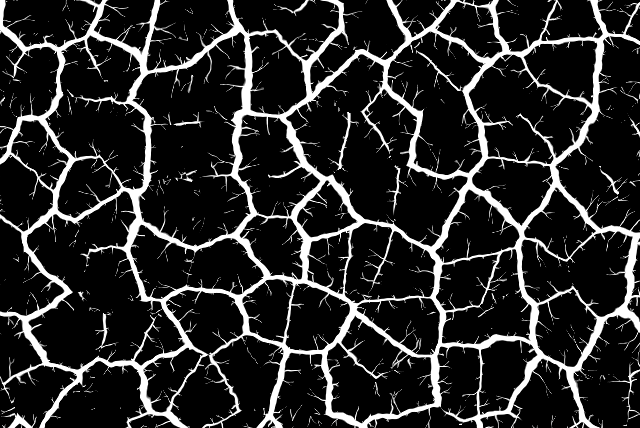
Reproduce this pattern procedurally as a WebGL 2 fragment shader.

```glsl
#version 300 es
precision highp float;
// White branching veins on black. Small Voronoi cells are grouped into tall
// main cells: borders between groups become thick veins, borders inside a
// group thin fading ones. Forked, tapering twigs grow from the nearest vein.

uniform vec2 u_resolution;
out vec4 fragColor;

// Lengths are in canvas heights.
const vec2 MAIN_SIZE = vec2(0.21, 0.32);    // grid of the vein groups
const vec2 FINE_SIZE = vec2(0.115, 0.15);   // grid of the small cells
const float JITTER = 0.8;
const float MAIN_HALF_FLAT = 0.0046;        // half width, horizontal veins
const float MAIN_HALF_STEEP = 0.0074;       // half width, vertical veins
const float THIN_HALF = 0.0029;
const float TWIG_HALF = 0.0024;
const float TWIG_SPACING = 0.034;
const float TWIG_LENGTH = 0.078;
const float JOINT_ROUNDING = 0.004;
const vec3 GROUND = vec3(0.0);
const vec3 VEIN = vec3(1.0);

vec2 hash22(vec2 p) {
    vec3 q = fract(vec3(p.xyx) * vec3(0.1031, 0.1030, 0.0973));
    q += dot(q, q.yzx + 33.33);
    return fract((q.xx + q.yz) * q.zy);
}

// Two independent channels of smooth value noise, 0 to 1.
vec2 noise2(vec2 p) {
    vec2 i = floor(p), f = fract(p);
    f = f * f * (3.0 - 2.0 * f);
    return mix(mix(hash22(i), hash22(i + vec2(1, 0)), f.x),
               mix(hash22(i + vec2(0, 1)), hash22(i + vec2(1, 1)), f.x), f.y);
}

vec2 cellSite(vec2 id) {
    return (id + 0.5 + JITTER * (hash22(id + 17.0) - 0.5)) * FINE_SIZE;
}

// Main cell that a small cell belongs to.
vec2 groupOf(vec2 site) {
    vec2 g = site / MAIN_SIZE, base = floor(g), best = base;
    float nearest = 1e3;
    for (int y = -1; y <= 1; y++)
    for (int x = -1; x <= 1; x++) {
        vec2 id = base + vec2(x, y);
        vec2 r = id + 0.5 + JITTER * (hash22(id + 71.0) - 0.5) - g;
        float d = dot(r, r);
        if (d < nearest) { nearest = d; best = id; }
    }
    return best;
}

float smoothMin(float a, float b, float k) {
    float h = max(k - abs(a - b), 0.0) / k;
    return min(a, b) - 0.25 * h * h * k;
}

// Signed distance to the twigs of one vein; along and away are vein axes.
float twigs(float along, float away, vec2 seed, float scale) {
    float dist = 1.0;
    float slot = floor(along / TWIG_SPACING);
    for (int i = -1; i <= 1; i++) {
        float k = slot + float(i);
        vec2 h = hash22(seed + vec2(k * 3.7, k * 1.9));
        vec2 g = hash22(seed + vec2(k * 5.3 + 40.0, k * 2.3));
        float len = scale * TWIG_LENGTH * (0.12 + 0.88 * h.y * h.y);
        float lean = g.x - 0.5;
        float offset = along - (k + 0.2 + 0.6 * h.x) * TWIG_SPACING - lean * away;
        float halfWidth = TWIG_HALF * (1.0 - 0.65 * away / len);
        float stem = max(abs(offset) - halfWidth, away - len);
        // Side branch leaving the stem part of the way up.
        float rise = away - len * (0.35 + 0.3 * g.y);
        float turn = g.y < 0.5 ? -0.9 : 0.9;
        float fork = max(abs(offset - turn * rise) * 0.74 - 0.7 * halfWidth,
                         max(-rise, away - 0.85 * len));
        dist = min(dist, min(stem, fork));
    }
    return dist;
}

float veins(vec2 p) {
    // Cell that holds the point.
    vec2 base = floor(p / FINE_SIZE), own = base;
    float nearest = 1e3;
    for (int y = -1; y <= 1; y++)
    for (int x = -1; x <= 1; x++) {
        vec2 id = base + vec2(x, y), r = cellSite(id) - p;
        if (dot(r, r) < nearest) { nearest = dot(r, r); own = id; }
    }
    vec2 a = cellSite(own), ownGroup = groupOf(a);

    // Borders of that cell, remembering the closest visible one.
    float dist = 1.0, closest = 1.0, twigAlong = 0.0, twigScale = 0.0;
    vec2 twigSeed = vec2(0.0);
    for (int y = -2; y <= 2; y++)
    for (int x = -2; x <= 2; x++) {
        if (x == 0 && y == 0) continue;
        vec2 id = own + vec2(x, y), b = cellSite(id);
        vec2 normal = normalize(b - a), tangent = vec2(-normal.y, normal.x);
        vec2 fromMiddle = p - 0.5 * (a + b);
        float away = -dot(fromMiddle, normal);
        bool isMain = any(notEqual(groupOf(b), ownGroup));
        float presence = smoothstep(0.34, 0.56, noise2(p * 6.0 + 9.0 * hash22(own + id)).x);
        float halfWidth = isMain ? mix(MAIN_HALF_FLAT, MAIN_HALF_STEEP, abs(tangent.y))
                                 : mix(-0.003, THIN_HALF, presence);
        dist = smoothMin(dist, away - halfWidth, JOINT_ROUNDING);
        if (away < closest && (isMain || presence > 0.3)) {
            closest = away;
            twigAlong = dot(fromMiddle, tangent);
            twigSeed = own * 7.0 + id * 13.0;
            twigScale = isMain ? 1.0 : 0.65;
        }
    }
    if (twigScale > 0.0) {
        float ragged = 0.0012 * noise2(p * 110.0).y;
        dist = min(dist, twigs(twigAlong, closest, twigSeed, twigScale) + ragged);
    }
    return dist;
}

void main() {
    vec2 p = gl_FragCoord.xy / u_resolution.y + 3.0;
    // Broad bends, then kinks, then a rough outline.
    vec2 q = p + 0.045 * (noise2(p * 5.0) - 0.5);
    q += 0.013 * (noise2(p * 27.0) - 0.5) + 0.005 * (noise2(p * 85.0) - 0.5);
    float coverage = clamp(0.5 - veins(q) * u_resolution.y, 0.0, 1.0);
    fragColor = vec4(mix(GROUND, VEIN, coverage), 1.0);
}
```
